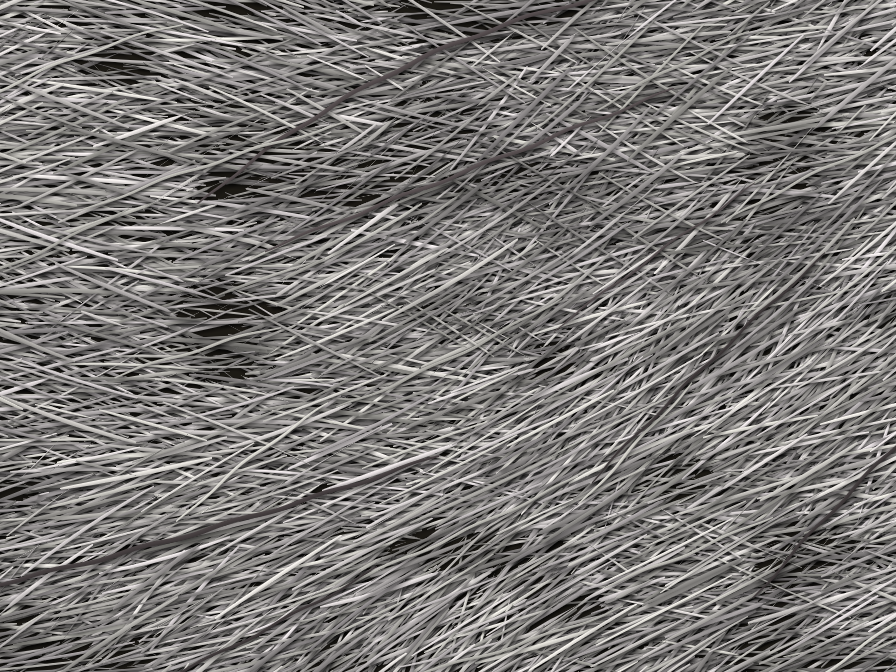
Write a WebGL 2 fragment shader that draws this texture.

```glsl
#version 300 es
precision highp float;
precision highp int;

uniform vec2 u_resolution;
out vec4 fragColor;

const int LAYERS = 28;
const int STRANDS = 20;
const float ROW = 0.017;
const float REACH = 0.24;
const float SHADOW = 0.4;
const vec3 SOIL = vec3(0.11, 0.10, 0.08);
const vec3 STRAW = vec3(1.01, 1.0, 0.965);
const vec3 FADED = vec3(1.01, 0.98, 0.99);
const vec3 WOOD = vec3(0.31, 0.28, 0.285);

// Integer hash: four values in 0..1 per cell and seed
vec4 hash4(ivec2 cell, int seed) {
    uvec4 v = uvec4(uvec2(cell), uint(seed), uint(seed) * 7u + 3u);
    v = v * 1664525u + 1013904223u;
    v += v.yzxy * v.wxyz;
    v ^= v >> 16u;
    v += v.yzxy * v.wxyz;
    return vec4(v >> 8u) / 16777216.0;
}

float valueNoise(vec2 p, int seed) {
    ivec2 i = ivec2(floor(p));
    vec2 f = fract(p);
    f = f * f * (3.0 - 2.0 * f);
    float a = hash4(i, seed).x, b = hash4(i + ivec2(1, 0), seed).x;
    float c = hash4(i + ivec2(0, 1), seed).x, d = hash4(i + ivec2(1, 1), seed).x;
    return mix(mix(a, b, f.x), mix(c, d, f.x), f.y);
}

float bump(vec2 p, vec2 centre, float sharpness) {
    vec2 d = p - centre;
    return exp(-sharpness * dot(d, d));
}

// Lie of the grass: nearly flat on the left, a steep swath at lower centre
float flowAngle(vec2 p) {
    float swathOffset = (p.x - 0.62) * 0.78 - p.y * 0.5;
    float swath = exp(-45.0 * swathOffset * swathOffset) * smoothstep(0.72, 0.35, p.y);
    float waves = 0.16 * sin(p.y * 9.0 + p.x * 3.0) + 0.1 * sin(p.x * 8.0 - p.y * 5.0);
    float topLeft = -0.35 * bump(p, vec2(0.15, 1.0), 9.0);
    return 0.1 + waves + topLeft + 0.28 * smoothstep(0.7, 1.2, p.x) + 0.68 * swath;
}

float angleSpread(vec2 p) {
    return 0.38 + 0.12 * smoothstep(0.5, 1.1, p.x) + 0.3 * bump(p, vec2(0.8, 0.68), 22.0);
}

vec2 rotate(vec2 p, float angle) {
    float c = cos(angle), s = sin(angle);
    return vec2(c * p.x + s * p.y, c * p.y - s * p.x);
}

// Lays a tapered, side-lit blade and its soft shadow over a colour
vec3 paintBlade(vec3 under, vec2 q, float halfLength, float halfWidth, vec3 tint, float px) {
    float taper = 1.0 - q.x * q.x / (halfLength * halfLength);
    if (taper <= 0.0) return under;
    float w = halfWidth * mix(0.35, 1.0, sqrt(taper));
    float shade = clamp(1.0 - abs(q.y + halfWidth) / (3.0 * halfWidth), 0.0, 1.0);
    under *= 1.0 - SHADOW * shade * smoothstep(0.0, 0.3, taper);
    float cover = clamp((w - abs(q.y)) / px + 0.5, 0.0, 1.0);
    float side = 0.96 + 0.12 * clamp(q.y / w, -1.0, 1.0);
    return mix(under, tint * side, cover);
}

// One layer of near-parallel blades in thin rows; density sets how many remain
vec3 paintLayer(vec3 col, vec2 p, int layer, float angle, float density, float light, float px) {
    float phase = float(layer);
    vec2 q = rotate(p, angle);
    q.y += 0.03 * sin(4.0 * q.x + 3.0 * q.y + 2.0 * phase) + 0.37 * phase * ROW;
    float home = floor(q.y / ROW);
    for (int k = -1; k <= 1; k++) {
        float row = home + float(k);
        float along = q.x / REACH + fract(row * 0.7549 + phase * 0.37);
        float column = floor(along);
        vec4 h = hash4(ivec2(int(column), int(row)), layer);
        float presence = smoothstep(0.0, 0.1, density - h.x);
        if (presence <= 0.0) continue;
        float x = (along - column - 0.5) * REACH;
        float y = q.y - (row + h.y) * ROW;
        float slope = 0.16 * (h.z - 0.5);
        float bend = 0.5 * (fract(h.y * 37.0) - 0.5);
        float tone = mix(0.53, 0.96, h.w) * light;
        vec3 tint = tone * mix(STRAW, FADED, fract(h.z * 53.0));
        float halfLength = 0.5 * REACH * mix(0.65, 1.0, fract(h.w * 29.0));
        float girth = fract(h.z * 91.0);
        float halfWidth = mix(0.0018, 0.0034, girth * girth) * presence;
        col = paintBlade(col, vec2(x, y + slope * x + bend * x * x), halfLength, halfWidth, tint, px);
    }
    return col;
}

// Long pale stalks, with a dark woody stem among every three
vec3 paintStrand(vec3 col, vec2 p, int i, float aspect, float px) {
    vec4 h = hash4(ivec2(i, 17), 501);
    vec2 centre = fract(float(i) * vec2(0.7549, 0.5698) + 0.2) * vec2(aspect, 1.0);
    bool woody = i % 3 == 0;
    float lean = woody ? mix(0.25, 0.8, centre.x / aspect) : 0.3 + 0.5 * h.w;
    vec2 q = rotate(p - centre, lean + 0.4 * (h.x - 0.5));
    q.y += 0.8 * (h.y - 0.4) * q.x * q.x + 0.002 * sin(q.x * 45.0 + h.w * 6.0);
    vec3 tint = woody ? WOOD * mix(0.8, 1.35, h.w) : STRAW * mix(0.68, 0.9, h.w);
    float halfLength = woody ? mix(0.18, 0.42, h.z) : mix(0.12, 0.25, h.z);
    float halfWidth = woody ? mix(0.0016, 0.0036, h.z) : 0.0022;
    return paintBlade(col, q, halfLength, halfWidth, tint, px);
}

void main() {
    vec2 p = gl_FragCoord.xy / u_resolution.y;
    float px = 1.0 / u_resolution.y;
    float flow = flowAngle(p), spread = angleSpread(p);
    float hollow = smoothstep(0.62, 0.9, valueNoise(p * vec2(6.0, 11.0), 901));
    vec3 col = SOIL;
    for (int i = 0; i < LAYERS; i++) {
        float u = 2.0 * fract(float(i) * 0.618) - 1.0;
        float angle = 0.33 + u * (0.7 + 0.25 * u * u);
        float off = (angle - flow) / spread;
        float density = 1.4 * exp(-off * off) * (1.0 - 0.6 * hollow);
        col = paintLayer(col, p, i, angle, density, 1.0 - 0.2 * hollow, px);
    }
    for (int i = 0; i < STRANDS; i++) col = paintStrand(col, p, i, u_resolution.x / u_resolution.y, px);
    fragColor = vec4(col, 1.0);
}
```
